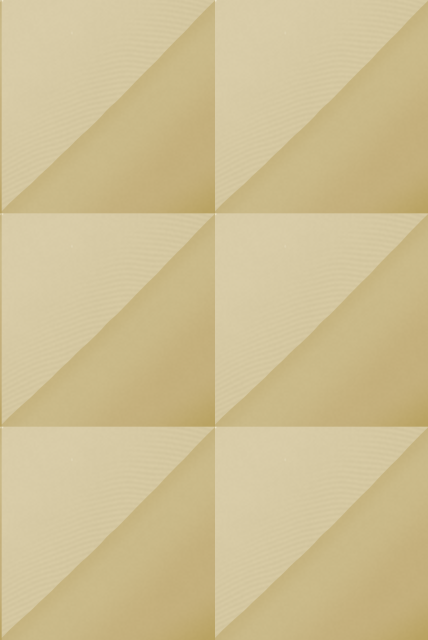
A WebGL 2 fragment shader for this pattern:

```glsl
#version 300 es
precision highp float;

uniform vec2 u_resolution;
out vec4 fragColor;

const float ROWS = 3.0;                // tiles down; tiles are square
const float SHIFT_X = 0.0073;          // sideways offset, in tiles
const float SAG = 0.07;                // bow of the diagonal fold
const float FOLD_LIFT = 0.012;         // fold height at the left side
const float WOBBLE = 0.005;            // unevenness of the fold
const float RIPPLE_COUNT = 40.0;       // ripples per tile
const float RIPPLE_DEPTH = 0.009;
const float GRAIN_SCALE = 110.0;
const float GRAIN_DEPTH = 0.010;
const int SAMPLES = 3;                 // subsamples per axis

const vec3 LIGHT_TOP = vec3(0.850, 0.800, 0.658);
const vec3 LIGHT_FOLD = vec3(0.832, 0.780, 0.628);
const vec3 SHADE_FOLD = vec3(0.776, 0.704, 0.500);
const vec3 SHADE_GLOW = vec3(0.792, 0.727, 0.535);
const vec3 SHADE_TAN = vec3(0.770, 0.690, 0.487);
const vec3 SHADE_CORNER = vec3(0.722, 0.632, 0.370);
const vec3 SPECK = vec3(0.93, 0.90, 0.80);

float hash(vec2 p) {
    return fract(sin(dot(p, vec2(127.1, 311.7))) * 43758.5453);
}

float noise(vec2 p) {
    vec2 i = floor(p), f = fract(p);
    f = f * f * (3.0 - 2.0 * f);
    return mix(mix(hash(i), hash(i + vec2(1.0, 0.0)), f.x),
               mix(hash(i + vec2(0.0, 1.0)), hash(i + 1.0), f.x), f.y);
}

// Height of the fold at x within the tile
float foldHeight(float x) {
    float bow = FOLD_LIFT * (1.0 - x) - SAG * x * (1.0 - x);
    return x + bow + WOBBLE * (noise(vec2(x * 22.0, 3.0)) - 0.5);
}

vec3 lightFace(vec2 t, float depth) {
    vec3 color = mix(LIGHT_FOLD, LIGHT_TOP, smoothstep(0.0, 0.75, -depth));
    // Curved ripples that fade away from the fold
    float arc = t.y - 0.6 * t.x + 0.45 * t.x * t.x;
    float phase = RIPPLE_COUNT * arc + 0.8 * noise(t * 7.0);
    float fade = 1.0 - smoothstep(0.1, 0.42, -depth);
    color += RIPPLE_DEPTH * fade * sin(6.28318 * phase);
    // Small chip in the surface
    float chip = length((t - vec2(0.33, 0.845)) * vec2(1.0, 0.7));
    return mix(color, SPECK, 0.3 * (1.0 - smoothstep(0.002, 0.007, chip)));
}

vec3 shadedFace(vec2 t, float depth) {
    vec3 color = mix(SHADE_FOLD, SHADE_GLOW, smoothstep(0.0, 0.13, depth));
    color = mix(color, SHADE_TAN, smoothstep(0.2, 0.55, depth));
    float corner = smoothstep(0.58, 1.08, t.x - 1.5 * t.y);
    return mix(color, SHADE_CORNER, corner);
}

vec3 tileColor(vec2 t, float pixel) {
    float depth = foldHeight(t.x) - t.y;
    float shaded = smoothstep(-pixel, pixel, depth);
    vec3 color = mix(lightFace(t, depth), shadedFace(t, depth), shaded);
    // Fine grain and soft mottling
    color += GRAIN_DEPTH * (noise(t * GRAIN_SCALE) - 0.5);
    color += 0.5 * GRAIN_DEPTH * (noise(t * 9.0) - 0.5);
    // Bright nick at the upper left corner
    float nick = length(t - vec2(0.0, 1.0));
    return mix(color, SPECK, 1.0 - smoothstep(0.004, 0.012, nick));
}

void main() {
    float pixel = ROWS / u_resolution.y;
    vec3 sum = vec3(0.0);
    // Average subsamples to smooth the tile seams
    for (int j = 0; j < SAMPLES; j++) {
        for (int i = 0; i < SAMPLES; i++) {
            vec2 jitter = (vec2(i, j) + 0.5) / float(SAMPLES) - 0.5;
            vec2 grid = (gl_FragCoord.xy + jitter) * pixel;
            sum += tileColor(fract(grid - vec2(SHIFT_X, 0.0)), 0.6 * pixel);
        }
    }
    fragColor = vec4(sum / float(SAMPLES * SAMPLES), 1.0);
}
```
